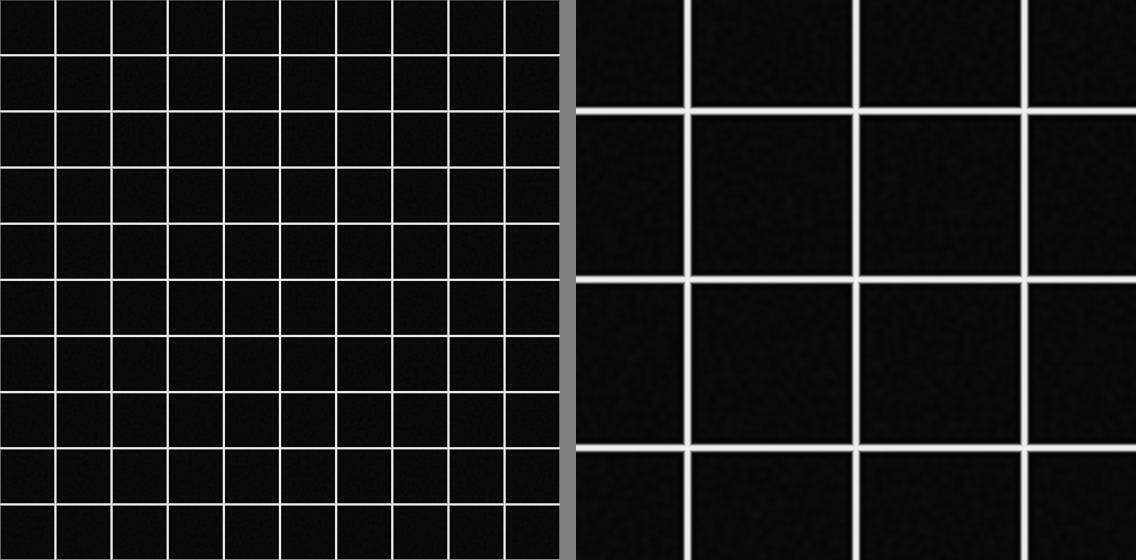
Left: the whole. Right: its middle third, enlarged.
A three.js fragment shader for this pattern:

```glsl
varying vec2 vUv;

#define PITCH 0.10026
#define CROSSING vec2(0.5, 0.5003)
#define HALF_WIDTH 0.00205
#define SOFTNESS 0.0013
#define HALO_REACH 0.0075
#define HALO_DEPTH 0.55
#define GRAIN_SCALE 190.0
#define GRAIN_AMOUNT 0.022
#define GROUND_COLOR vec3(0.040, 0.040, 0.041)
#define LINE_COLOR vec3(0.945, 0.935, 0.942)

// Random unit gradient for a lattice point
vec2 latticeGradient(vec2 cell) {
  vec3 p = fract(cell.xyx * vec3(0.1031, 0.1030, 0.0973));
  p += dot(p, p.yzx + 33.33);
  float angle = 6.28318 * fract((p.x + p.y) * p.z);
  return vec2(cos(angle), sin(angle));
}

float gradientNoise(vec2 p) {
  vec2 i = floor(p);
  vec2 f = p - i;
  vec2 u = f * f * f * (f * (f * 6.0 - 15.0) + 10.0);
  vec2 e = vec2(1.0, 0.0);
  float a = dot(latticeGradient(i), f);
  float b = dot(latticeGradient(i + e.xy), f - e.xy);
  float c = dot(latticeGradient(i + e.yx), f - e.yx);
  float d = dot(latticeGradient(i + e.xx), f - e.xx);
  return mix(mix(a, b, u.x), mix(c, d, u.x), u.y);
}

// Distance to the nearest vertical (x) and horizontal (y) grid line
vec2 gridDistance(vec2 p) {
  vec2 cell = (p - CROSSING) / PITCH;
  return abs(fract(cell + 0.5) - 0.5) * PITCH;
}

void main() {
  vec2 dist = gridDistance(vUv);
  float nearest = min(dist.x, dist.y);

  // Grainy ground
  float grain = gradientNoise(vUv * GRAIN_SCALE)
              + 0.5 * gradientNoise(vUv * GRAIN_SCALE * 0.53 + 17.0);
  vec3 color = GROUND_COLOR + GRAIN_AMOUNT * grain;

  // Darker halo beside the lines
  color *= 1.0 - HALO_DEPTH * (1.0 - smoothstep(0.5 * HALO_REACH, HALO_REACH, nearest));

  // Soft-edged grid lines
  vec2 soft = max(vec2(SOFTNESS), 0.5 * fwidth(vUv));
  vec2 coverage = 1.0 - smoothstep(HALF_WIDTH - soft, HALF_WIDTH + soft, dist);
  color = mix(color, LINE_COLOR, max(coverage.x, coverage.y));

  gl_FragColor = vec4(color, 1.0);
}
```
